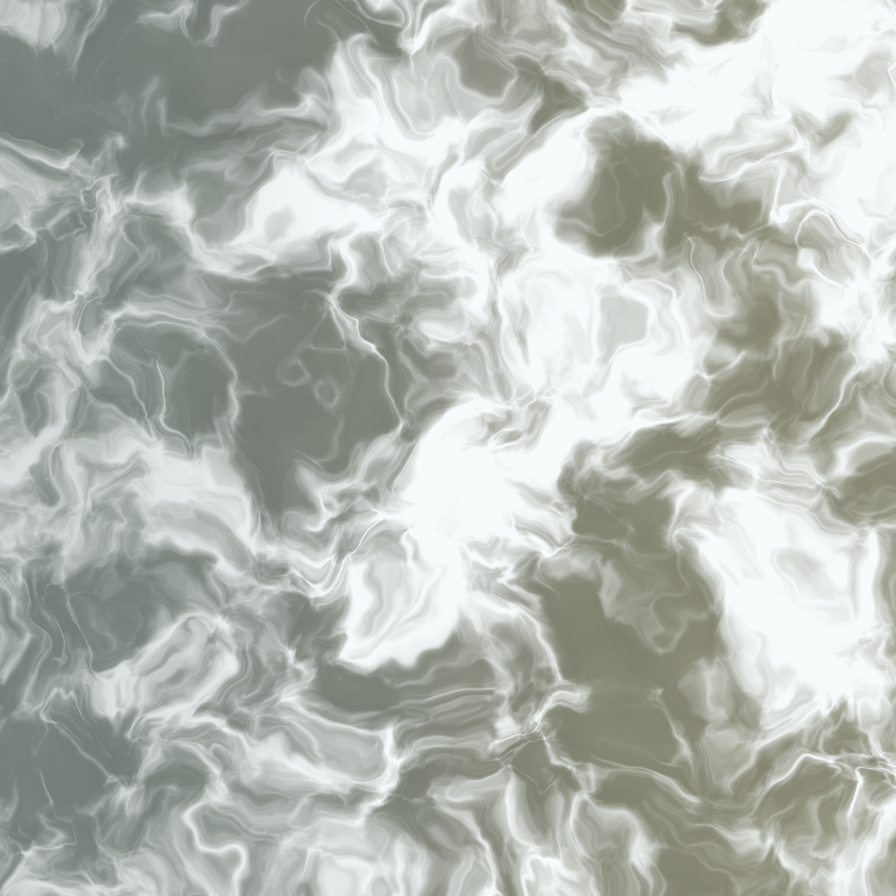
Write a three.js fragment shader that draws this texture.

```glsl
varying vec2 vUv;

const vec3 WATER = vec3(0.475, 0.495, 0.460);
const vec3 FOAM = vec3(0.965, 0.985, 0.990);
const vec3 SILT_TINT = vec3(0.055, 0.035, -0.010);
const vec3 COOL_TINT = vec3(-0.010, 0.005, 0.015);

float hash(vec2 p) {
  return fract(sin(dot(p, vec2(127.1, 311.7))) * 43758.5453);
}

mat2 rotation(float angle) {
  float c = cos(angle), s = sin(angle);
  return mat2(c, -s, s, c);
}

float cornerSlope(vec2 cell, vec2 offset) {
  float angle = 6.28318 * hash(cell + offset);
  return dot(vec2(cos(angle), sin(angle)), fract(cell) - offset);
}

// Gradient noise, about -0.7 to 0.7
float noise(vec2 p) {
  vec2 cell = floor(p), f = fract(p);
  vec2 u = f * f * f * (f * (f * 6.0 - 15.0) + 10.0);
  vec4 slope;
  for (int i = 0; i < 4; i++) {
    vec2 corner = vec2(mod(float(i), 2.0), floor(float(i) * 0.5));
    float angle = 6.28318 * hash(cell + corner);
    float value = dot(vec2(cos(angle), sin(angle)), f - corner);
    if (i == 0) slope.x = value;
    else if (i == 1) slope.y = value;
    else if (i == 2) slope.z = value;
    else slope.w = value;
  }
  return mix(mix(slope.x, slope.y, u.x), mix(slope.z, slope.w, u.x), u.y);
}

float fbm(vec2 p) {
  float sum = 0.0, amplitude = 0.5;
  for (int i = 0; i < 4; i++) {
    sum += amplitude * noise(p);
    p = rotation(0.6) * p * 2.03 + 17.3;
    amplitude *= 0.5;
  }
  return sum;
}

// Web of crests left by bursting bubbles, 0 to 1
float lace(vec2 p) {
  float sum = 0.0, amplitude = 0.5;
  for (int i = 0; i < 5; i++) {
    float crest = 1.0 - min(1.0, 2.2 * abs(noise(p)));
    sum += amplitude * crest * crest;
    p = rotation(0.9) * p * 1.95 + 9.1;
    amplitude *= 0.52;
  }
  return sum;
}

vec2 swirl(vec2 p, float scale, float amount) {
  return p + amount * vec2(fbm(p * scale + 3.7), fbm(p * scale + 41.2));
}

// Soft tilted ellipse
float mass(vec2 p, vec2 centre, vec2 radii, float angle) {
  vec2 d = rotation(angle) * (p - centre);
  return 1.0 - smoothstep(0.4, 1.5, length(d / radii));
}

// Broad layout of surf and open water
float coverage(vec2 p) {
  float c = 0.43;
  c += 0.42 * mass(p, vec2(0.59, 0.50), vec2(0.28, 0.10), 0.85);
  c += 0.48 * mass(p, vec2(0.46, 0.77), vec2(0.18, 0.11), -0.3);
  c += 0.55 * mass(p, vec2(0.83, 0.92), vec2(0.24, 0.06), 0.55);
  c += 0.48 * mass(p, vec2(0.87, 0.31), vec2(0.09, 0.10), 0.0);
  c += 0.38 * mass(p, vec2(0.98, 0.72), vec2(0.07, 0.15), 0.0);
  c -= 0.48 * mass(p, vec2(0.73, 0.75), vec2(0.14, 0.05), -0.25);
  c -= 0.58 * mass(p, vec2(0.70, 0.31), vec2(0.13, 0.09), 0.75);
  c -= 0.34 * mass(p, vec2(0.81, 0.11), vec2(0.18, 0.13), 0.3);
  c -= 0.36 * mass(p, vec2(0.34, 0.53), vec2(0.13, 0.10), -0.6);
  c -= 0.45 * mass(p, vec2(0.05, 0.18), vec2(0.12, 0.11), 0.0);
  c -= 0.42 * mass(p, vec2(0.14, 0.93), vec2(0.22, 0.09), 0.1);
  c -= 0.34 * mass(p, vec2(0.87, 0.59), vec2(0.10, 0.07), -0.5);
  c -= 0.34 * mass(p, vec2(0.44, 0.27), vec2(0.09, 0.03), 0.0);
  return c;
}

void main() {
  // Fold the surface at two scales
  vec2 broad = swirl(vUv, 4.0, 0.20);
  vec2 fine = swirl(broad, 9.0, 0.09);

  // Surf, lace and thin drifting threads
  float cover = coverage(broad) + 0.85 * fbm(fine * 5.0 + 12.0);
  float web = lace(fine * 8.0) - 0.40;
  float thread = 1.0 - smoothstep(0.0, 0.09, abs(noise(fine * 15.0 + 5.0)));
  thread *= smoothstep(0.0, 0.3, noise(broad * 6.0 + 30.0));
  float foam = smoothstep(0.0, 1.0, cover + 1.05 * web + 0.25 * thread);
  foam *= mix(0.78, 1.0, smoothstep(0.05, 0.45, vUv.x));

  // Silty water to the right, cooler to the left
  vec3 water = WATER + mix(COOL_TINT, SILT_TINT, smoothstep(0.1, 0.9, vUv.x));
  water += 0.07 * fbm(broad * 12.0);
  gl_FragColor = vec4(mix(water, FOAM, foam), 1.0);
}
```
